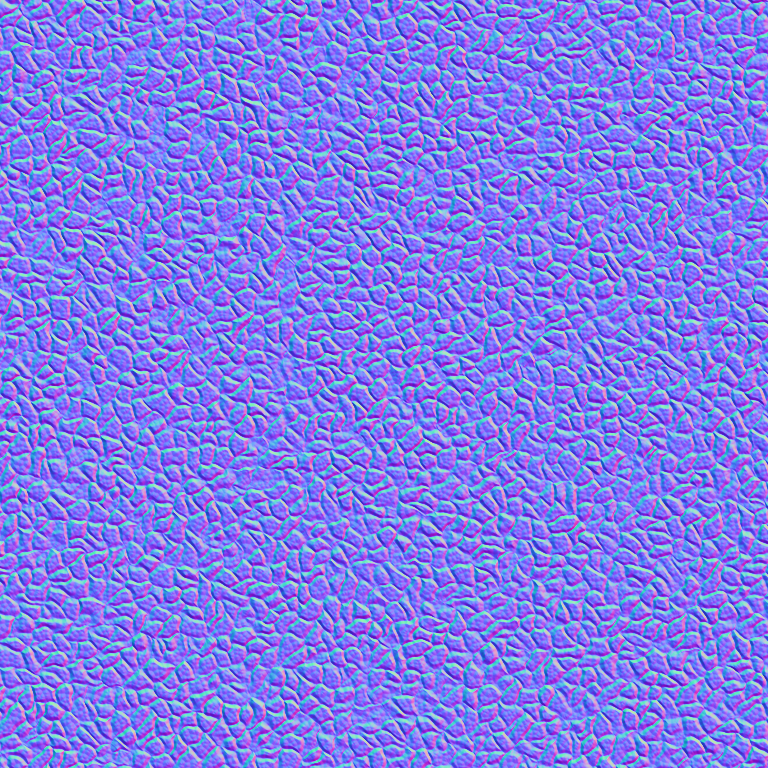
Write a Shadertoy shader that draws this texture map.

```glsl
#define GRAINS 46.0      // grain cells across the canvas
#define STRETCH 1.55     // longest grain elongation
#define RIM 0.42         // width of the sloping rim
#define HEIGHT 0.23      // grain height in cells
#define LEAN 0.5         // how far grain tops rise upward
#define GRIT 165.0       // fine bumps across the canvas
#define GRIT_SLOPE 0.30  // steepness of the fine bumps
#define SOFTNESS 0.0011  // sampling distance for the slope
#define SLOPE_GAIN vec2(0.92, 1.06)

vec3 hash3(vec2 cell) {
    vec3 q = fract(cell.xyx * vec3(0.1031, 0.1030, 0.0973));
    q += dot(q, q.yxz + 33.33);
    return fract((q.xxy + q.yzz) * q.zyx);
}

// Raised pebbles from a stretched, randomly turned cellular pattern
float grainHeight(vec2 p) {
    p += 0.07 * sin(p.yx * 3.1 + 1.7) + 0.04 * sin(p.yx * 7.3 + p * 2.0);
    vec2 cell = floor(p);
    float nearest = 9.0, second = 9.0, level = 0.0;
    vec2 nearestOffset = vec2(0.0);
    for (int y = -2; y <= 2; y++)
    for (int x = -2; x <= 2; x++) {
        vec2 id = cell + vec2(x, y);
        vec3 rnd = hash3(id + 50.0);
        vec2 offset = p - id - rnd.xy;
        float angle = rnd.z * 3.14159;
        vec2 axis = vec2(cos(angle), sin(angle));
        vec2 local = vec2(dot(offset, axis), dot(offset, vec2(-axis.y, axis.x)));
        float stretch = mix(1.0, STRETCH, fract(rnd.z * 17.0));
        float size = mix(0.82, 1.2, fract(rnd.x * 23.0));
        float dist = length(local * vec2(1.0 / stretch, stretch)) * size;
        if (dist < nearest) {
            second = nearest;
            nearest = dist;
            nearestOffset = offset;
            level = mix(0.65, 1.3, fract(rnd.y * 29.0));
        } else {
            second = min(second, dist);
        }
    }
    float plateau = smoothstep(-0.04, RIM, second - nearest);
    return HEIGHT * plateau * (level + LEAN * nearestOffset.y);
}

// Fine cellular roughness
float gritHeight(vec2 p) {
    vec2 cell = floor(p);
    float nearest = 4.0;
    for (int y = -1; y <= 1; y++)
    for (int x = -1; x <= 1; x++) {
        vec2 id = cell + vec2(x, y);
        vec2 offset = id + hash3(id + 311.0).xy - p;
        nearest = min(nearest, dot(offset, offset));
    }
    return -sqrt(nearest);
}

float surface(vec2 uv) {
    return grainHeight(uv * GRAINS) / GRAINS + GRIT_SLOPE * gritHeight(uv * GRIT) / GRIT;
}

void mainImage(out vec4 fragColor, in vec2 fragCoord) {
    vec2 uv = fragCoord / iResolution.y;
    vec2 e = vec2(SOFTNESS, 0.0);

    // Central differences give the slope, which is packed as a normal
    vec2 slope = vec2(surface(uv + e.xy) - surface(uv - e.xy),
                      surface(uv + e.yx) - surface(uv - e.yx)) / (2.0 * SOFTNESS);
    vec3 normal = normalize(vec3(-slope * SLOPE_GAIN, 1.0));
    fragColor = vec4(0.5 + 0.5 * normal, 1.0);
}
```
